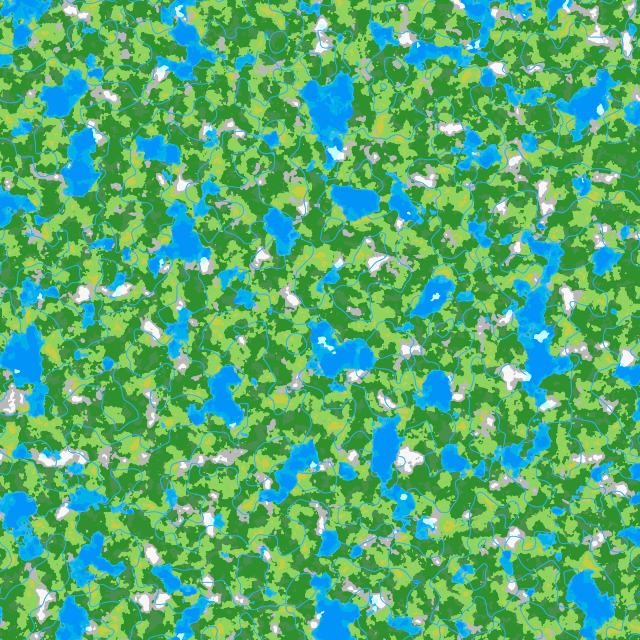
A Shadertoy shader for this texture:

```glsl
// Draws a terrain map: forest, meadows, rocky peaks, lakes and winding rivers.

const vec3 FOREST     = vec3(0.18, 0.57, 0.18);
const vec3 DULL_WOOD  = vec3(0.28, 0.56, 0.29);
const vec3 MEADOW     = vec3(0.56, 0.83, 0.37);
const vec3 DRY_GRASS  = vec3(0.78, 0.80, 0.25);
const vec3 ROCK       = vec3(0.72, 0.72, 0.72);
const vec3 SNOW       = vec3(0.97, 0.97, 0.97);
const vec3 SHORE      = vec3(0.14, 0.73, 0.98);
const vec3 SHALLOWS   = vec3(0.00, 0.69, 0.91);
const vec3 DEEP_WATER = vec3(0.01, 0.58, 0.97);
const vec3 ICE        = vec3(0.76, 0.99, 1.00);
const vec3 RIVER      = vec3(0.17, 0.69, 0.93);

const float TAU = 6.2831853;
const float NOISE_DEVIATION = 0.216;
const float RIVER_HALF_WIDTH = 0.0009;

// Integer hash that yields a unit gradient for a lattice corner
vec2 cornerGradient(vec2 cell) {
    uvec2 q = uvec2(ivec2(cell)) * uvec2(1597334673u, 3812015801u);
    uint h = (q.x ^ q.y) * 1597334673u;
    h = (h ^ (h >> 15)) * 2246822519u;
    h ^= h >> 13;
    float angle = TAU * float(h & 65535u) / 65536.0;
    return vec2(cos(angle), sin(angle));
}

float gradientNoise(vec2 p) {
    vec2 cell = floor(p);
    vec2 f = p - cell;
    vec2 fade = f * f * f * (f * (f * 6.0 - 15.0) + 10.0);
    vec2 e = vec2(1.0, 0.0);
    float a = dot(cornerGradient(cell), f);
    float b = dot(cornerGradient(cell + e.xy), f - e.xy);
    float c = dot(cornerGradient(cell + e.yx), f - e.yx);
    float d = dot(cornerGradient(cell + e.xx), f - e.xx);
    return mix(mix(a, b, fade.x), mix(c, d, fade.x), fade.y);
}

// Layered noise scaled to a standard deviation of about one
float layeredNoise(vec2 p, int octaves, float gain) {
    mat2 turn = mat2(1.6, 1.2, -1.2, 1.6);
    float sum = 0.0, power = 0.0, amplitude = 1.0;
    for (int i = 0; i < octaves; i++) {
        sum += amplitude * gradientNoise(p);
        power += amplitude * amplitude;
        amplitude *= gain;
        p = turn * p + vec2(17.3, 41.7);
    }
    return sum / (NOISE_DEVIATION * sqrt(power));
}

// Antialiased mask of the region where a field exceeds a level
float above(float field, float level) {
    float w = 0.5 * fwidth(field) + 1e-5;
    return smoothstep(-w, w, field - level);
}

// Antialiased line along the zero contour of a field
float contourLine(float field, float halfWidth, float pixel) {
    float slope = length(vec2(dFdx(field), dFdy(field))) / pixel;
    float dist = abs(field) / max(slope, 8.0);
    return 1.0 - smoothstep(halfWidth - 0.5 * pixel, halfWidth + 0.5 * pixel, dist);
}

void mainImage(out vec4 fragColor, in vec2 fragCoord) {
    float pixel = 1.0 / iResolution.y;
    vec2 uv = fragCoord * pixel;

    // Independent fields, each at its own feature size
    float grass = layeredNoise(uv * 31.0 + 7.0, 4, 0.58);
    float woods = layeredNoise(uv * 48.0 + 91.0, 3, 0.55);
    float relief = layeredNoise(uv * 23.0 + 153.0, 4, 0.5);
    float basin = layeredNoise(uv * 12.5 + 211.0, 5, 0.5);
    float course = layeredNoise(uv * 19.0 + 307.0, 2, 0.4);

    // Land
    vec3 land = mix(FOREST, DULL_WOOD, above(woods, 0.7));
    land = mix(land, MEADOW, above(grass, 0.25));
    land = mix(land, DRY_GRASS, above(grass, 1.85));
    land = mix(land, ROCK, above(relief, 1.3));
    land = mix(land, SNOW, above(relief, 2.0));

    // Rivers run over the land
    land = mix(land, RIVER, 0.9 * contourLine(course, RIVER_HALF_WIDTH, pixel));

    // Lakes, deeper on one side, with a few ice floes
    float depth = basin + 0.25 * woods;
    vec3 lake = mix(SHORE, SHALLOWS, above(basin, 1.22));
    lake = mix(lake, DEEP_WATER, above(depth, 1.55));
    lake = mix(lake, ICE, above(relief, 2.0));

    vec3 color = mix(land, lake, above(basin, 1.03));
    fragColor = vec4(color, 1.0);
}
```
